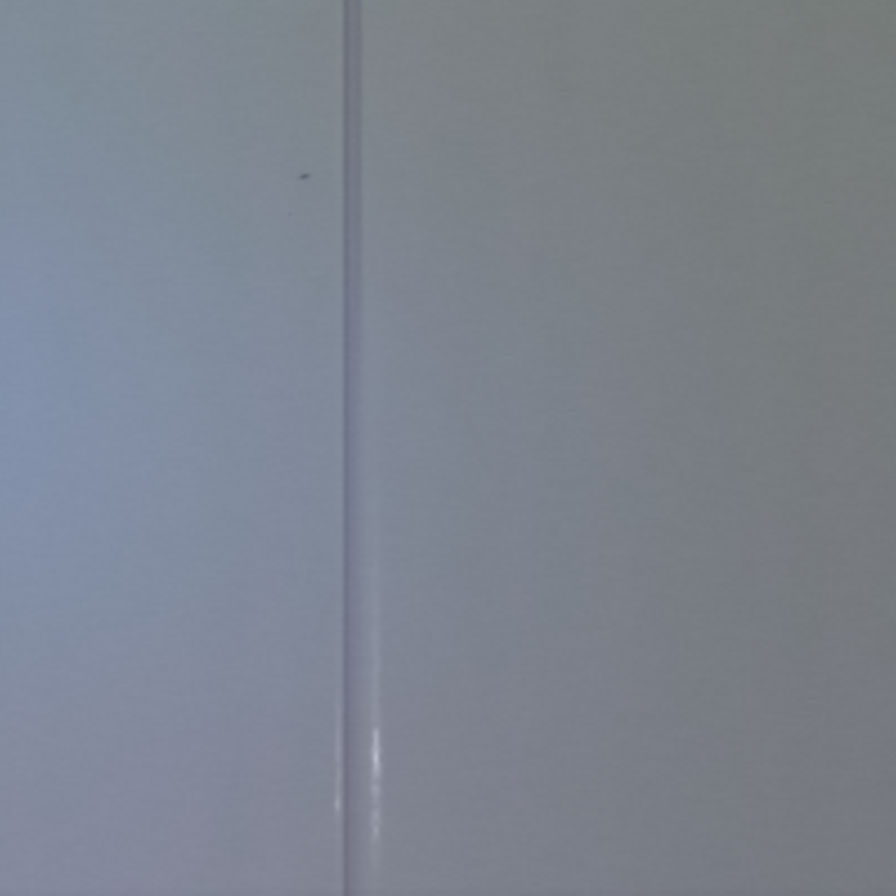
A WebGL 2 fragment shader for this texture:

```glsl
#version 300 es
precision highp float;
// Satin blue-grey metal panel with a soft vertical groove, faint glints and a small speck.
uniform vec2 u_resolution;
out vec4 fragColor;

float hash(vec2 p) {
    p = fract(p * vec2(0.1031, 0.1137));
    p += dot(p, p.yx + 33.33);
    return fract((p.x + p.y) * p.x * 7.31);
}

// Smoothly interpolated cell values
float cellNoise(vec2 p) {
    vec2 cell = floor(p), f = fract(p);
    f = f * f * (3.0 - 2.0 * f);
    return mix(mix(hash(cell), hash(cell + vec2(1, 0)), f.x),
               mix(hash(cell + vec2(0, 1)), hash(cell + vec2(1, 1)), f.x), f.y);
}

float bell(float x, float center, float width) {
    float d = (x - center) / width;
    return exp(-d * d);
}

// Broad light falloff from the cool left side to the neutral right side
vec3 panelColor(vec2 uv) {
    float up = smoothstep(0.5, 1.0, uv.y);
    float down = 1.0 - smoothstep(0.0, 0.5, uv.y);
    vec3 left = vec3(0.512, 0.564, 0.652);
    left = mix(left, vec3(0.500, 0.550, 0.595), up);
    left = mix(left, vec3(0.518, 0.537, 0.615), down);
    vec3 middle = vec3(0.497, 0.530, 0.588);
    middle = mix(middle, vec3(0.490, 0.513, 0.528), up);
    middle = mix(middle, vec3(0.499, 0.515, 0.565), down);
    vec3 right = mix(vec3(0.465, 0.475, 0.505), vec3(0.465, 0.485, 0.480), uv.y);
    vec3 color = mix(left, middle, smoothstep(0.0, 0.55, uv.x));
    color = mix(color, right, smoothstep(0.32, 1.0, uv.x));
    // Blue reflection near the left border
    return color + vec3(0.0, 0.003, 0.020) * bell(uv.x, 0.0, 0.1) * bell(uv.y, 0.62, 0.22);
}

void main() {
    vec2 uv = gl_FragCoord.xy / u_resolution;
    vec3 color = panelColor(uv);

    // Faint bands, weak brushing and fine grain
    color += 0.002 * sin(uv.x * 47.0 + 1.5 * sin(uv.x * 21.0)) * vec3(1.0, 0.4, 0.8);
    color += 0.007 * (cellNoise(uv * vec2(55.0, 240.0)) - 0.5);
    color += 0.010 * (cellNoise(uv * vec2(200.0, 230.0) + 17.0) - 0.5);
    color += 0.006 * (cellNoise(uv * vec2(14.0, 18.0) + 51.0) - 0.5) * vec3(1.0, -0.4, 0.6);

    // Groove: soft crease on the left, shaded floor fading to the right
    float rightEdge = mix(0.400, 0.402, uv.y);
    float soft = mix(0.009, 0.005, smoothstep(0.5, 0.8, uv.y));
    float floorMask = smoothstep(0.380, 0.387, uv.x)
                    * (1.0 - smoothstep(rightEdge - soft, rightEdge + soft, uv.x));
    color -= floorMask * mix(vec3(0.030, 0.040, 0.034), vec3(0.038, 0.048, 0.030), uv.y);
    color -= 0.036 * bell(uv.x, 0.3865, 0.0038);
    color -= 0.022 * bell(uv.x, 0.4015, 0.004) * smoothstep(0.52, 0.75, uv.y);
    color += 0.008 * bell(uv.x, 0.378, 0.004);
    color += 0.007 * bell(uv.x, 0.416, 0.010) * (1.0 - smoothstep(0.4, 0.9, uv.y));

    // Broken highlights along the lower rims
    float sparkle = cellNoise(uv * vec2(150.0, 110.0) + 9.0);
    float streak = 0.035 * smoothstep(0.0, 0.08, uv.y) * (1.0 - smoothstep(0.2, 0.5, uv.y))
                 + 0.13 * bell(uv.y, 0.155, 0.033) + 0.05 * bell(uv.y, 0.088, 0.025);
    color += streak * (0.4 + sparkle) * bell(uv.x, 0.4195, 0.0055);
    color += (0.035 * bell(uv.y, 0.15, 0.07) + 0.07 * bell(uv.y, 0.103, 0.008))
           * (0.5 + sparkle) * bell(uv.x, 0.377, 0.0035);

    // Speck with a tilted tail
    vec2 q = uv - vec2(0.340, 0.803);
    q.y -= 0.2 * q.x;
    color -= 0.13 * exp(-dot(q / vec2(0.0055, 0.0032), q / vec2(0.0055, 0.0032)));
    color -= 0.025 * bell(uv.x, 0.324, 0.002) * bell(uv.y, 0.761, 0.003);

    // Slight dimming at the bottom border
    color -= 0.012 * (1.0 - smoothstep(0.0, 0.012, uv.y));
    fragColor = vec4(clamp(color, 0.0, 1.0), 1.0);
}
```
